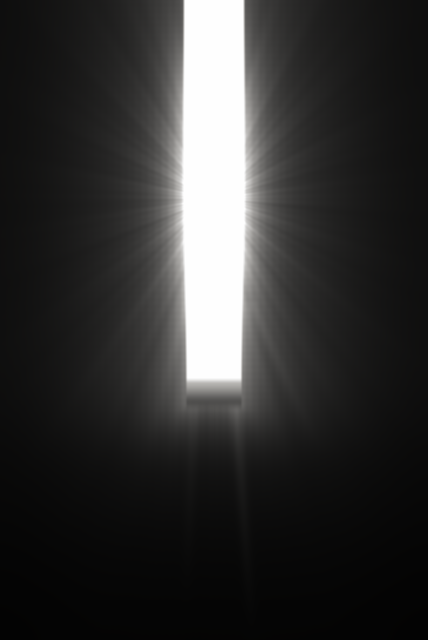
Write a Shadertoy shader that draws this background.

```glsl
// A tall white light slot hangs in a dark room and spills a soft halo.
// The slot is a bowed box; its halo sums exponential falloffs of distance,
// shaped by layered-sine rays, a fine weave and faint beams on the floor.

const float FOOT_TOP = 0.408;     // where the solid light ends
const float FOOT_BOTTOM = 0.366;  // where its faded foot ends
const vec2 RAY_CENTER = vec2(0.5, 0.69);
const vec3 WARM_GRAY = vec3(1.0, 0.988, 0.972);

// Half-width of the slot: widest near the middle of its length.
float slotHalfWidth(float y) {
    return mix(0.0645, 0.0720, smoothstep(0.40, 0.70, y))
         - 0.0015 * smoothstep(0.80, 1.0, y);
}

float bell(float x, float center, float width) {
    float t = (x - center) / width;
    return exp(-t * t);
}

// Angular streaks from layered sines, roughly in -1..1.
float rayPattern(vec2 dir) {
    float angle = atan(dir.y, abs(dir.x));
    float side = sign(dir.x) * 0.7;
    return 0.5 * sin(angle * 17.0 + side)
         + 0.3 * sin(angle * 39.0 + 2.0 + side)
         + 0.2 * sin(angle * 71.0 - side);
}

// Soft line from a to b that fades along its length.
float beam(vec2 p, vec2 a, vec2 b, float width) {
    vec2 ab = b - a;
    float t = clamp(dot(p - a, ab) / dot(ab, ab), 0.0, 1.0);
    float d = length(p - a - ab * t) / width;
    return exp(-d * d) * (1.0 - t);
}

// Halo around the slot; gap holds sideways and downward distances.
float halo(vec2 gap, float y, float rays) {
    float reach = length(gap);
    float core = bell(y, 0.69, 0.22);
    float lower = smoothstep(0.24, 0.43, y);
    float upper = mix(1.0, 0.70, smoothstep(0.72, 1.0, y));
    float wide = 0.33 * exp(-reach / 0.13) * upper * mix(0.35, 1.0, lower);
    float near = 0.52 * exp(-reach / 0.032) * core;
    return wide * (1.0 + 0.10 * rays) + near * (1.0 + 0.06 * rays);
}

// Brightness inside the slot, dimming through its foot.
float slotLight(float y) {
    return 0.27 + 0.48 * smoothstep(FOOT_BOTTOM, FOOT_TOP, y)
         + 0.25 * smoothstep(FOOT_TOP - 0.008, FOOT_TOP + 0.003, y);
}

void mainImage(out vec4 fragColor, in vec2 fragCoord) {
    vec2 uv = fragCoord / iResolution.xy;
    float tall = iResolution.y / iResolution.x;
    vec2 scale = vec2(1.0, tall);
    vec2 p = uv * scale;

    // Room tone, darker toward the floor
    float light = mix(0.016, 0.064, smoothstep(0.0, 0.50, uv.y));
    light *= 1.0 - 0.25 * smoothstep(0.25, 0.50, abs(uv.x - 0.5));

    // Halo and its fine weave
    float edge = abs(uv.x - 0.5) - slotHalfWidth(uv.y);
    vec2 gap = max(vec2(edge, (FOOT_BOTTOM - uv.y) * tall), 0.0);
    float glow = halo(gap, uv.y, rayPattern((uv - RAY_CENTER) * scale));
    float weave = sin(uv.x * 400.0) + 0.5 * sin(uv.y * 600.0);
    light += glow * (1.0 + 0.018 * weave);

    // Faint beams below and beside the foot
    light += 0.050 * beam(p, vec2(0.552, 0.36 * tall), vec2(0.590, 0.0), 0.013);
    light += 0.025 * beam(p, vec2(0.452, 0.36 * tall), vec2(0.435, 0.08), 0.013);
    light += 0.045 * beam(p, vec2(0.590, 0.52 * tall), vec2(0.755, 0.29 * tall), 0.015);

    // Light slot over the halo
    float blur = max(0.004, 1.0 / iResolution.x);
    float mask = 1.0 - smoothstep(-blur, blur, edge);
    mask *= smoothstep(FOOT_BOTTOM - 0.012, FOOT_BOTTOM + 0.012, uv.y);
    light = mix(light, slotLight(uv.y), mask);

    vec3 tint = mix(WARM_GRAY, vec3(1.0), smoothstep(0.6, 1.0, light));
    fragColor = vec4(clamp(light * tint, 0.0, 0.995), 1.0);
}
```
